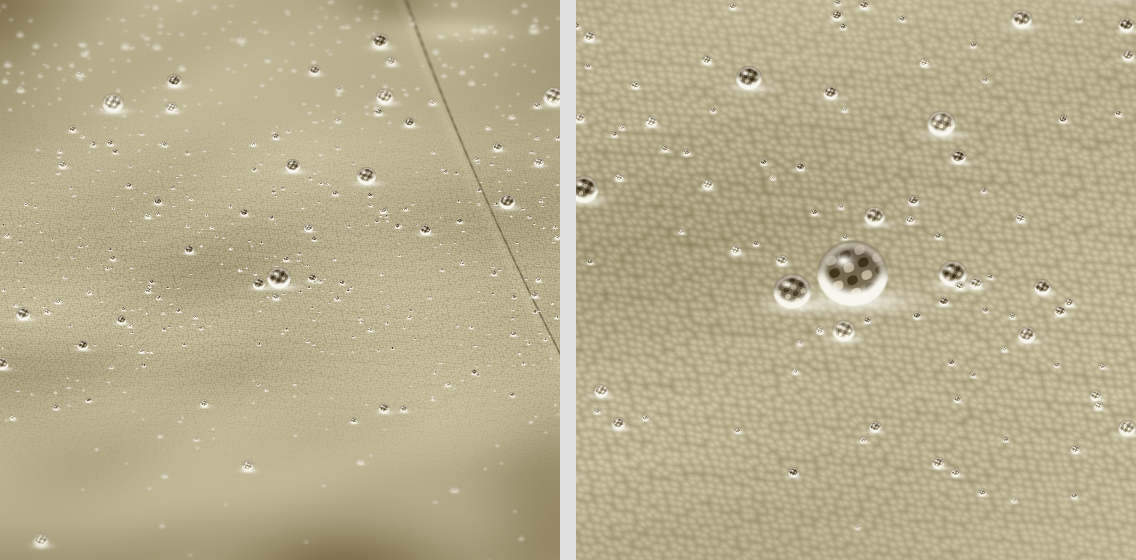
Left, the full canvas; right, a detail of the centre.
This texture is drawn by a three.js fragment shader. Its source:

```glsl
// Water beads on softly folded khaki cloth with a seam, in shallow focus.
// Folds are soft pools and layered sines, the weave is cellular noise, and
// the beads are scattered over jittered grids, blurred away from the focus.
varying vec2 vUv;

float hash(vec2 p) {
  return fract(sin(dot(p, vec2(127.1, 311.7))) * 43758.55);
}

vec2 hash2(vec2 p) {
  return vec2(hash(p), hash(p + 37.3));
}

// Soft elliptical patch, 1 at its centre
float pool(vec2 p, vec2 centre, vec2 size) {
  vec2 d = (p - centre) / size;
  return exp(-dot(d, d));
}

// Blur radius grows above and below the band in focus
float blurAt(float y) {
  return 0.0009 + 0.0065 * smoothstep(0.1, 0.6, abs(y - 0.51));
}

// Distance to the nearest jittered thread crossing
float weave(vec2 p) {
  vec2 cell = floor(p);
  float nearest = 2.0;
  for (int y = -1; y <= 1; y++) {
    for (int x = -1; x <= 1; x++) {
      vec2 id = cell + vec2(float(x), float(y));
      vec2 knot = id + 0.2 + 0.6 * hash2(id);
      nearest = min(nearest, length(p - knot));
    }
  }
  return nearest;
}

// Light and shade of the folds: 0 is the plain cloth, -1 the deepest shade
float folds(vec2 p) {
  float t = 0.06;
  t += 0.08 * sin(p.y * 15.0 + 3.0 * p.x + 1.2 * sin(p.x * 5.0) + 0.6);
  t += 0.06 * sin(p.y * 29.0 - 9.0 * p.x + 1.5 * sin(p.x * 7.0 + 1.0));
  t += 0.05 * sin(p.x * 12.0 + p.y * 8.0 + 2.0);
  // Bright ridge low down, with the dark hollow under it
  float ridge = p.y - (0.07 + 0.16 * smoothstep(0.1, 0.95, p.x));
  t += 0.26 * exp(-ridge * ridge * 300.0) * pool(p, vec2(0.6, 0.15), vec2(0.4, 0.3));
  t -= 1.1 * pool(p, vec2(0.6, -0.02), vec2(0.22, 0.09));
  t -= 0.75 * pool(p, vec2(0.99, 0.06), vec2(0.13, 0.17));
  t -= 0.65 * pool(p, vec2(0.0, -0.02), vec2(0.3, 0.09));
  // Shaded upper corners and the crease by the seam
  t -= 1.0 * pool(p, vec2(-0.04, 1.0), vec2(0.15, 0.2));
  t -= 0.4 * pool(p, vec2(1.0, 0.9), vec2(0.17, 0.3));
  t -= 0.55 * pool(p, vec2(0.7, 1.0), vec2(0.08, 0.04));
  t += 0.35 * pool(p, vec2(0.82, 0.945), vec2(0.09, 0.02));
  t -= 0.3 * pool(p, vec2(0.22, 0.34), vec2(0.28, 0.05));
  t -= 0.18 * pool(p, vec2(0.3, 0.52), vec2(0.3, 0.06));
  return t;
}

// One bead: light spilled at its foot, dark cap, bright lower crescent
vec3 bead(vec3 col, vec2 p, vec2 centre, float r, float seed) {
  vec2 q = (p - centre) / r;
  float soft = blurAt(centre.y) / r;
  float fade = 1.0 / (1.0 + 0.3 * soft * soft);
  float sharp = 1.0 - smoothstep(0.3, 1.0, soft);
  vec3 white = vec3(0.98, 0.97, 0.94);
  float spill = pool(q, vec2(0.15, -0.8), vec2(1.35, 0.3 + 0.3 * soft));
  col = mix(col, white, 0.75 * spill * mix(0.3, 1.0, sharp) * fade);

  float d = length(q * vec2(1.0, 1.08));
  float body = 1.0 - smoothstep(max(1.0 - soft, 0.0), 1.0 + soft, d);
  float crescent = smoothstep(0.7, 1.0, length(q - vec2(0.0, 0.35)));
  crescent *= 1.0 - smoothstep(-0.3, 0.3, q.y);
  vec3 cap = mix(vec3(0.40, 0.35, 0.26), vec3(0.74, 0.71, 0.62), seed);
  float speck = sin(q.x * 7.0 + seed * 20.0 + 2.0 * q.y) * sin(q.y * 8.0 - q.x * 3.0);
  cap += 0.3 * smoothstep(0.3, 0.6, speck) - 0.2 * smoothstep(0.3, 0.6, -speck);
  cap *= mix(1.1, 0.9, smoothstep(-0.4, 0.5, q.y));
  vec3 glass = mix(cap, vec3(0.80, 0.78, 0.71), 0.75 * smoothstep(0.65, 0.85, d));
  glass = mix(glass, vec3(0.47, 0.42, 0.32), 0.6 * smoothstep(0.88, 1.0, d));
  glass = mix(glass, white, crescent);
  glass = mix(glass, white, pool(q, vec2(-0.25, 0.35), vec2(0.22, 0.16)));
  vec3 haze = mix(vec3(0.93, 0.92, 0.88), cap, 0.35 * smoothstep(-0.2, 0.6, q.y));
  glass = mix(haze, glass, sharp);
  return mix(col, glass, body * mix(fade, 1.0, 0.15) * mix(0.7, 0.96, sharp));
}

void main() {
  vec2 p = vUv;
  float blur = blurAt(p.y);
  float focus = 1.0 - smoothstep(0.06, 0.38, abs(p.y - 0.49));

  // Cloth: folds, weave and faint drawn threads
  float tone = folds(p);
  vec2 threads = vec2(p.x + 0.25 * p.y, p.y + 0.08 * p.x) * vec2(190.0, 235.0);
  tone -= 0.85 * (weave(threads) - 0.4) * (0.08 + 0.92 * focus);
  tone += 0.05 * focus * sin(p.y * 290.0 + 3.0 * sin(p.x * 11.0)) * sin(p.x * 23.0 + p.y * 70.0);
  vec3 col = vec3(0.72, 0.688, 0.558) + tone * vec3(0.22, 0.245, 0.25);

  // Seam: a thin stitched groove with a pale raised edge
  float u = 1.0 - p.y;
  float side = (p.x - 0.725 - 0.36 * u - 0.12 * u * u) * 0.92;
  float groove = 1.0 - smoothstep(0.0, 0.0022 + 0.7 * blur, abs(side));
  float stitch = 0.85 + 0.15 * sin(p.y * 330.0 + 2.0 * sin(p.y * 47.0));
  col += 0.03 * pool(vec2(side, 0.0), vec2(-0.011, 0.0), vec2(0.008));
  col = mix(col, vec3(0.36, 0.31, 0.21), groove * stitch * mix(0.8, 0.5, smoothstep(0.5, 1.0, p.y)));

  // Beads: four grids, each finer and with smaller beads
  for (int i = 0; i < 4; i++) {
    float layer = float(i);
    float count = 7.0 * pow(1.8, layer);
    vec2 cell = floor(p * count);
    for (int y = -1; y <= 1; y++) {
      for (int x = -1; x <= 1; x++) {
        vec2 id = cell + vec2(float(x), float(y));
        vec2 rnd = hash2(id + layer * 71.7);
        vec2 centre = (id + hash2(id + layer * 19.1 + 5.3)) / count;
        float cluster = 0.75 + 0.5 * sin(centre.x * 19.0 + 4.0 * sin(centre.y * 11.0));
        float chance = 0.5 * cluster * mix(0.12, 1.0, smoothstep(0.12, 0.42, centre.y));
        if (rnd.x < chance) {
          col = bead(col, p, centre, mix(0.075, 0.13, rnd.y * rnd.y) / count, hash(id + 9.7));
        }
      }
    }
  }
  col = bead(col, p, vec2(0.498, 0.504), 0.021, 0.1);
  gl_FragColor = vec4(col, 1.0);
}
```
